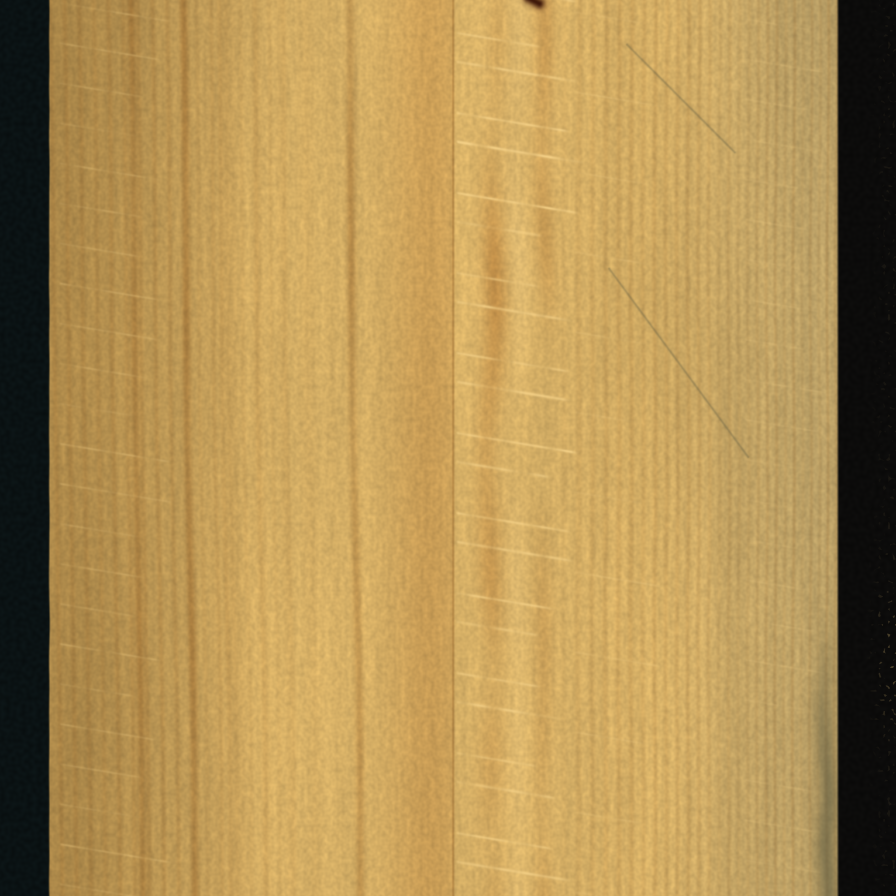
Reproduce this texture procedurally as a Shadertoy shader.

```glsl
// A planed softwood board between two dark margins, lit from the middle.
// Two glued halves carry vertical growth rings warped by gradient noise;
// pale tilted saw marks, thin dark scratches and fine mottling lie on top.

const float BOARD_LEFT = 0.055;
const float BOARD_RIGHT = 0.935;
const float SEAM = 0.506;
const float TAU = 6.28318;

const vec3 HONEY = vec3(0.84, 0.69, 0.40);
const vec3 SHADED = vec3(0.67, 0.53, 0.285);
const vec3 GREYED = vec3(0.74, 0.635, 0.405);
const vec3 RING_BROWN = vec3(0.57, 0.38, 0.16);
const vec3 STREAK = vec3(0.73, 0.52, 0.25);
const vec3 PALE = vec3(0.97, 0.83, 0.54);
const vec3 STAIN = vec3(0.36, 0.35, 0.25);
const vec3 MARGIN_COOL = vec3(0.04, 0.07, 0.075);
const vec3 MARGIN_WARM = vec3(0.045, 0.043, 0.04);

float hash(vec2 p) {
    vec3 q = fract(vec3(p.xyx) * 0.1031);
    q += dot(q, q.yzx + 33.33);
    return fract((q.x + q.y) * q.z);
}

float cornerSlope(vec2 cell, vec2 offset) {
    float angle = TAU * hash(cell);
    return dot(vec2(cos(angle), sin(angle)), offset);
}

// Gradient noise, about -0.7 to 0.7
float noise(vec2 p) {
    vec2 i = floor(p), f = fract(p), e = vec2(1.0, 0.0);
    vec2 w = f * f * f * (f * (f * 6.0 - 15.0) + 10.0);
    float low = mix(cornerSlope(i, f), cornerSlope(i + e, f - e), w.x);
    float high = mix(cornerSlope(i + e.yx, f - e.yx), cornerSlope(i + 1.0, f - 1.0), w.x);
    return mix(low, high, w.y);
}

float band(float x, float width) {
    return exp(-x * x / (width * width));
}

float fade(float x, float a, float b) {
    return smoothstep(a, b, x);
}

// Repeated soft lines whose strength differs from ring to ring
float rings(float phase, float sharpness) {
    float strength = 0.35 + 0.65 * hash(vec2(floor(phase), 7.0));
    return strength * pow(0.5 - 0.5 * cos(TAU * phase), sharpness);
}

// Tilted saw marks starting at span.x and ending at a random place before span.y
float sawMarks(vec2 p, vec2 span, float period, float offset, float width) {
    float row = (p.y + 0.165 * (p.x - span.x)) / period + offset;
    float random = hash(vec2(floor(row), offset * 91.0));
    float end = mix(mix(span.x, span.y, 0.62), span.y, random);
    float inside = fade(p.x, span.x, span.x + 0.004) * (1.0 - fade(p.x, end - 0.012, end));
    float wear = clamp(0.65 + 1.1 * noise(vec2(p.x * 45.0, floor(row) * 3.7 + offset)), 0.0, 1.0);
    return band((fract(row) - 0.5) * period, width) * inside * wear * (0.55 + 0.45 * random);
}

float segment(vec2 p, vec2 a, vec2 b, float width) {
    vec2 d = b - a;
    float t = clamp(dot(p - a, d) / dot(d, d), 0.0, 1.0);
    return band(length(p - a - d * t), width);
}

vec3 boardColor(vec2 p) {
    // Light falls off to both sides
    vec3 color = mix(SHADED, HONEY, fade(p.x, 0.03, 0.36));
    color = mix(color, GREYED, fade(p.x, 0.70, 0.93));
    color *= 1.0 + 0.06 * noise(p * vec2(9.0, 2.5)) + 0.05 * noise(p * vec2(45.0, 1.5));

    // Growth rings: wide on the left half, tighter toward the right edge
    float rightHalf = step(SEAM, p.x);
    float grain = p.x - 0.014 * (1.0 - p.y) * (1.0 - rightHalf) + 0.005 * noise(p * vec2(3.0, 2.6));
    float leftRings = rings(grain * 62.0, 3.0) * (1.0 - fade(p.x, 0.20, 0.38));
    leftRings += 0.4 * rings(grain * 36.0 + 0.3, 2.0) * fade(p.x, 0.2, 0.26) * (1.0 - fade(p.x, 0.34, 0.41));
    float across = grain - 0.62;
    float rightRings = rings(across * (58.0 + 85.0 * across), 2.0) * fade(p.x, 0.60, 0.68);
    color = mix(color, RING_BROWN, 0.26 * leftRings * (1.0 - rightHalf) + 0.21 * rightRings * rightHalf);

    // Single strong rings
    float strong = band(grain - 0.146, 0.0045) + band(grain - 0.204, 0.0045);
    strong += 0.85 * band(grain - 0.389, 0.005) + 0.4 * band(grain - 0.243, 0.004);
    color = mix(color, RING_BROWN, 0.5 * strong * (0.85 + 0.5 * noise(p * vec2(4.0, 5.0))));

    // Broad brown streaks around the seam
    float drift = 0.018 * noise(vec2(p.y * 4.0, 3.0));
    float patches = clamp(0.55 + 1.2 * noise(vec2(p.x * 14.0, p.y * 5.0)), 0.0, 1.0);
    float streak = band(p.x - 0.548 - drift, 0.014) * patches;
    streak += 0.6 * band(p.x - 0.607 - drift, 0.011) * patches;
    streak += 0.55 * band(p.x - 0.48, 0.045) * (1.0 - rightHalf);
    color = mix(color, STREAK, 0.75 * streak);
    color = mix(color, PALE, 0.3 * band(p.x - 0.577 - drift, 0.012) * patches);
    color = mix(color, RING_BROWN, 0.45 * band(p.x - SEAM, 0.0014));

    // Fibres and mottling
    color *= 1.0 + 0.07 * noise(p * vec2(150.0, 110.0)) + 0.06 * noise(p * vec2(260.0, 240.0));
    color *= 1.0 + 0.05 * noise(p * vec2(190.0, 14.0));

    // Pale saw marks, bright by the seam and faint elsewhere
    vec2 nearSeam = vec2(SEAM + 0.002, 0.66);
    float marks = sawMarks(p, nearSeam, 0.0893, 0.71, 0.0017) + sawMarks(p, nearSeam, 0.0893, 0.07, 0.0019);
    marks += 0.32 * sawMarks(p, vec2(0.64, 0.76), 0.0893, 0.45, 0.0015);
    marks += 0.35 * sawMarks(p, vec2(0.065, 0.20), 0.0447, 0.2, 0.0015);
    marks += 0.25 * sawMarks(p, vec2(0.83, 0.93), 0.0447, 0.6, 0.0015);
    color = mix(color, PALE, 0.85 * clamp(marks, 0.0, 1.0));

    // Dark scratches, knot at the top and grey stain at the right edge
    float scratch = segment(p, vec2(0.68, 0.70), vec2(0.835, 0.49), 0.0015);
    scratch += segment(p, vec2(0.70, 0.95), vec2(0.82, 0.83), 0.0015);
    color = mix(color, STAIN, 0.32 * scratch);
    color = mix(color, vec3(0.25, 0.10, 0.04), segment(p, vec2(0.590, 1.002), vec2(0.602, 0.996), 0.006));
    float stain = band(p.x - 0.922 + 0.008 * noise(p * vec2(8.0, 12.0)), 0.011) * (1.0 - fade(p.y, 0.1, 0.38));
    return mix(color, STAIN, 0.6 * stain);
}

vec3 marginColor(vec2 p) {
    vec3 color = mix(MARGIN_COOL, MARGIN_WARM, step(0.5, p.x));
    color *= 1.0 + 0.35 * noise(p * 170.0);
    float dust = fade(noise(p * 190.0), 0.25, 0.5) * fade(p.x, 0.965, 0.995);
    return color + vec3(0.26, 0.22, 0.13) * dust * (0.2 + 0.8 * band(p.y - 0.27, 0.07));
}

void mainImage(out vec4 fragColor, in vec2 fragCoord) {
    vec2 p = fragCoord / iResolution.xy;
    float wobble = 0.0015 * noise(vec2(p.y * 18.0, 1.0));
    float board = fade(p.x + wobble, BOARD_LEFT - 0.0015, BOARD_LEFT + 0.0015);
    board *= 1.0 - fade(p.x, BOARD_RIGHT - 0.002, BOARD_RIGHT + 0.002);
    fragColor = vec4(mix(marginColor(p), boardColor(p), board), 1.0);
}
```
